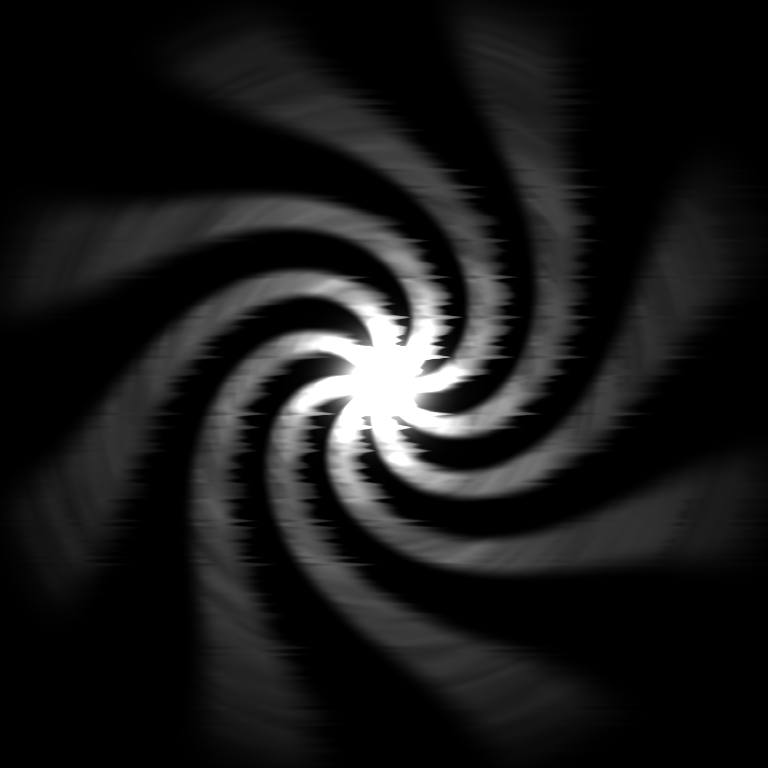
A Shadertoy shader for this background:

```glsl
// A white-hot core with eight twisted grey arms on black.
// The arms are a periodic angular profile, turned by a Gaussian swirl, streaked
// with noise along the radius and smeared to the right by a random length per row.

const float TAU = 6.2831853;
const vec3  TINT = vec3(1.0);

// Spiral
const float ARMS = 8.0;
const float ARM_ANGLE = 0.489;      // direction of one arm far from the core
const float TWIST = 2.18;           // total turn towards the core, radians
const float TWIST_RADIUS = 0.25;
const float ARM_INNER = 0.10;       // profile edges, as a share of the arm spacing
const float ARM_OUTER = 0.285;

// Light
const float GLOW = 0.10;
const float GLOW_FLOOR = 0.10;
const float FADE_START = 0.45;
const float FADE_END = 0.56;
const float CORE_RADIUS = 0.05;
const float CORE_POWER = 2.0;

// Streaks and smear
const float STREAKS = 48.0;
const float STREAK_DEPTH = 0.42;
const float ROWS = 230.0;
const float SMEAR_MIN = 0.010;
const float SMEAR_VARIATION = 0.042;
const float SMEAR_LEAD = 0.007;
const float PEAK_MIX = 0.5;
const int   SMEAR_STEPS = 14;

float hash(vec2 p) {
    vec3 q = fract(vec3(p.xyx) * 0.1031);
    q += dot(q, q.yzx + 33.33);
    return fract((q.x + q.y) * q.z);
}

float valueNoise(vec2 p) {
    vec2 cell = floor(p);
    vec2 f = fract(p);
    f = f * f * (3.0 - 2.0 * f);
    float low = mix(hash(cell), hash(cell + vec2(1, 0)), f.x);
    float high = mix(hash(cell + vec2(0, 1)), hash(cell + vec2(1, 1)), f.x);
    return mix(low, high, f.y);
}

// Brightness of the clean spiral, before the smear
float spiral(vec2 p) {
    float r = max(length(p), 0.001);
    float swirl = r / TWIST_RADIUS;
    float angle = atan(p.y, p.x) - ARM_ANGLE + TWIST * exp(-swirl * swirl);

    // Distance from the nearest arm's middle line, and that arm's number
    float turn = angle * ARMS / TAU;
    float arm = floor(turn + 0.5);
    float across = turn - arm;
    arm = mod(arm, ARMS);
    float profile = 1.0 - smoothstep(ARM_INNER, ARM_OUTER, abs(across));

    // Streaks follow circles, with a separate pattern on each arm
    float lane = arm * 7.0 + across * 2.0 + 20.0;
    float streak = 0.6 * valueNoise(vec2(r * STREAKS, lane))
                 + 0.4 * valueNoise(vec2(r * STREAKS * 2.7, lane * 1.7 + 90.0));
    float texture1 = 1.0 + STREAK_DEPTH * (streak - 0.5) * 2.0;

    float light = max(GLOW / r - GLOW_FLOOR, 0.0);
    light *= 1.0 - smoothstep(FADE_START, FADE_END, r);
    return min(profile * texture1 * light, 1.3);
}

void mainImage(out vec4 fragColor, in vec2 fragCoord) {
    vec2 p = (fragCoord - 0.5 * iResolution.xy) / iResolution.y;

    // Smear to the right: soft average plus the brightest sample
    float rowNoise = valueNoise(vec2(p.y * ROWS + 400.0, 3.5));
    float reach = SMEAR_MIN + SMEAR_VARIATION * rowNoise * rowNoise;
    float sum = 0.0;
    float peak = 0.0;
    for (int i = 0; i < SMEAR_STEPS; i++) {
        float t = (float(i) + 0.5) / float(SMEAR_STEPS);
        float value = spiral(p + vec2(SMEAR_LEAD - reach * t, 0.0));
        sum += value;
        peak = max(peak, value * (1.0 - 0.35 * t));
    }
    float light = mix(sum / float(SMEAR_STEPS), peak, PEAK_MIX);

    // Core, slightly ragged along the rows
    float coreDistance = length(p) / CORE_RADIUS;
    light += CORE_POWER * exp(-coreDistance * coreDistance) * (0.85 + 0.3 * rowNoise);

    fragColor = vec4(TINT * clamp(light, 0.0, 1.0), 1.0);
}
```
